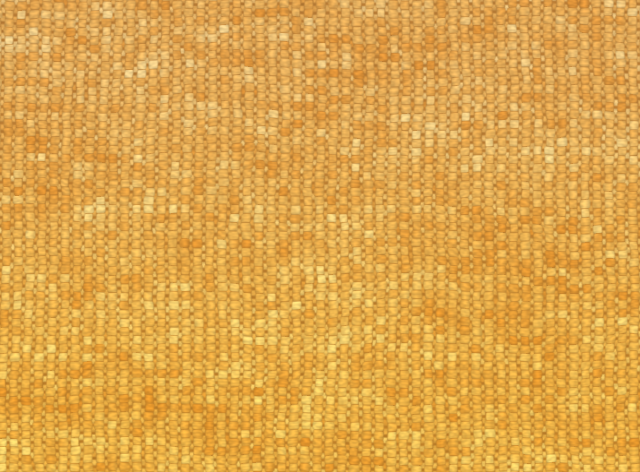
Give the GLSL for this texture, as a Shadertoy shader.

```glsl
// Coarse golden cloth: soft vertical ribs of plump weft stitches, parted by
// shaded grooves where small pale stitches show half a row lower.
// Dye varies by stitch and along each thread; broad noise fades the cloth.
#define COLUMNS 53.0
#define ROWS 55.0
#define RIB_HALF_WIDTH 0.38
#define GROOVE_HALF_WIDTH 0.19
#define WOBBLE 0.20
#define SLUB_AMOUNT 0.85
#define STITCH_AMOUNT 0.42
#define FADE_AMOUNT 0.45
#define FIBRE_AMOUNT 0.16
#define SOFTNESS 0.15

const vec3 SHADOW = vec3(0.73, 0.49, 0.19);
const vec3 ORANGE = vec3(0.88, 0.58, 0.20);
const vec3 GOLD   = vec3(0.92, 0.70, 0.33);
const vec3 STRAW  = vec3(0.96, 0.83, 0.50);

float hash(vec2 p) {
    vec3 q = fract(p.xyx * vec3(0.1031, 0.1030, 0.0973));
    q += dot(q, q.yzx + 33.33);
    return fract((q.x + q.y) * q.z);
}

vec2 gradient(vec2 cell) {
    float angle = 6.28319 * hash(cell);
    return vec2(cos(angle), sin(angle));
}

// Gradient noise, about -0.7 to 0.7
float noise(vec2 p) {
    vec2 i = floor(p), f = fract(p);
    vec2 w = f * f * f * (f * (f * 6.0 - 15.0) + 10.0);
    vec2 e = vec2(0.0, 1.0);
    float low  = mix(dot(gradient(i), f),
                     dot(gradient(i + e.yx), f - e.yx), w.x);
    float high = mix(dot(gradient(i + e.xy), f - e.xy),
                     dot(gradient(i + e.yy), f - e.yy), w.x);
    return mix(low, high, w.y);
}

float roundedBox(vec2 p, vec2 halfSize, float radius) {
    vec2 d = abs(p) - halfSize + radius;
    return length(max(d, 0.0)) + min(max(d.x, d.y), 0.0) - radius;
}

// Dye ramp: -1 is orange, 0 is gold, 1 is straw
vec3 dye(float t) {
    vec3 c = mix(ORANGE, GOLD, smoothstep(-0.8, 0.15, t));
    return mix(c, STRAW, smoothstep(0.1, 0.9, t));
}

// Lays one family of stitches over the colour below it
vec3 layStitches(vec3 under, vec2 p, vec2 halfSize, float thread, float fade, float blur) {
    vec2 id = floor(p);
    vec2 local = fract(p) - 0.5;
    float random = hash(id + thread * 71.0 + 200.0);
    float aspect = 1.35 * ROWS / COLUMNS;   // column width in row heights

    // Uneven stitch widths give each rib a ragged outline
    float halfWidth = halfSize.x * (0.84 + 0.30 * hash(id.yx + 310.0 + thread));
    local.x += 0.08 * (hash(id + 430.0) - 0.5);
    float d = roundedBox(vec2(local.x * aspect, local.y),
                         vec2(halfWidth * aspect, halfSize.y), 0.6 * min(halfWidth, halfSize.y));
    float cover = 1.0 - smoothstep(-blur, blur, d);

    // Short slubs run along the thread; every stitch also differs a little
    float threadId = id.y * 2.0 + thread;
    float slub = noise(vec2(p.x * 0.37 + 40.0 * hash(vec2(threadId, 5.0)), threadId * 0.41));
    float tone = fade + SLUB_AMOUNT * slub + STITCH_AMOUNT * 2.0 * (random - 0.5);

    // Plump yarn: dim toward the groove, faintly lit from above
    vec2 r = local / halfSize;
    float light = 1.04 - 0.12 * r.x * r.x - 0.05 * r.y * r.y + 0.03 * r.y;
    light += FIBRE_AMOUNT * noise(vec2(p.x * 2.3, p.y * 2.9) + thread * 31.0);
    return mix(under, dye(tone) * light, cover);
}

void mainImage(out vec4 fragColor, in vec2 fragCoord) {
    vec2 uv = fragCoord / iResolution.xy;

    // Loose hand of the cloth: ribs lean a little and rows sag
    vec2 p = uv * vec2(COLUMNS, ROWS);
    p.x += 0.8 * (uv.y - 0.5) * (uv.x - 0.7);
    p.x += WOBBLE * (2.0 * noise(uv * vec2(3.0, 3.0) + 11.0) + 0.7 * noise(uv * vec2(24.0, 26.0)));
    p.y += WOBBLE * (3.0 * noise(uv * vec2(4.0, 2.5) + 47.0) + noise(uv * vec2(26.0, 14.0) + 5.0));
    float blur = max(SOFTNESS, 0.7 * ROWS / iResolution.y);

    // Broad fading, slightly stretched along the weft
    float fade = 0.06 + FADE_AMOUNT * (noise(uv * vec2(3.0, 5.0) + 3.0)
                                     + 0.8 * noise(uv * vec2(8.0, 17.0) + 19.0));

    // Shaded ground, small groove stitches, then the ribs on top
    vec3 color = SHADOW * (1.0 + 0.14 * noise(p * 1.7));
    color = layStitches(color, p + 0.5, vec2(GROOVE_HALF_WIDTH, 0.33), 1.0, fade + 0.18, blur);
    color = mix(color, SHADOW, 0.22);
    color = layStitches(color, p, vec2(RIB_HALF_WIDTH, 0.49), 0.0, fade, blur);

    // Richer yellow below, dusty tan toward the top
    color *= mix(vec3(1.01, 1.01, 0.86), vec3(0.98, 0.98, 1.10), smoothstep(0.05, 0.95, uv.y));
    fragColor = vec4(clamp(color, 0.0, 1.0), 1.0);
}
```
